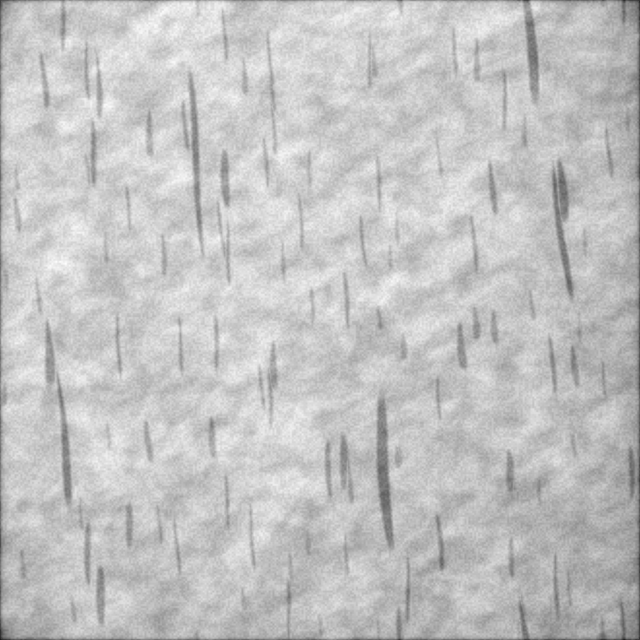
This texture is drawn by a Shadertoy shader. Its source:

```glsl
// Pale grey mottled sheet with dark, soft, nearly vertical slits leaning left at the top.
// Slits are tapered spindles scattered by a low-discrepancy sequence; layered value
// noise gives the wrinkled paper and fine grain, with a thin dark rim at the border.

const float PAPER = 0.805;          // mean paper brightness
const float MOTTLE = 0.31;          // wrinkle contrast
const float GRAIN = 0.10;           // fine grain contrast
const float GRAIN_CELLS = 330.0;    // grain cells across the canvas
const int   SLITS = 112;
const int   LONG_SLITS = 5;
const float SOFTNESS = 0.0034;      // half width of the slit edge blur
const float RIM_WIDTH = 0.0022;
const vec2  SEQUENCE = vec2(0.7549, 0.5698);

float hash(vec2 p) {
    vec3 q = fract(p.xyx * 0.1031);
    q += dot(q, q.yzx + 33.33);
    return fract((q.x + q.y) * q.z);
}

float noise(vec2 p) {
    vec2 cell = floor(p), f = fract(p);
    f = f * f * (3.0 - 2.0 * f);
    float low = mix(hash(cell), hash(cell + vec2(1, 0)), f.x);
    float high = mix(hash(cell + vec2(0, 1)), hash(cell + vec2(1, 1)), f.x);
    return mix(low, high, f.y) - 0.5;
}

// Small wrinkles, a little longer along a shallow rising diagonal
float mottle(vec2 p) {
    vec2 slanted = vec2(p.x * 0.9 + p.y * 0.44, p.y * 0.9 - p.x * 0.44);
    slanted *= vec2(0.8, 1.2);
    vec2 warp = vec2(noise(p * 16.0 + 7.0), noise(p * 16.0 + 61.0)) * 0.02;
    slanted += warp + 3.0;
    return 0.32 * noise(slanted * 22.0)
         + 0.44 * noise(slanted * 43.0 + 19.0)
         + 0.24 * noise(slanted * 85.0 + 43.0);
}

// Darkness of one tapered slit, wrapped around the canvas
float slit(vec2 p, int index) {
    float id = float(index) + 1.0;
    float sizePick = hash(vec2(id, 11.3));
    float widthPick = hash(vec2(id, 27.1));
    float lean = hash(vec2(id, 41.7));
    float skew = hash(vec2(id, 59.9)) * 0.9 - 0.2;
    bool isLong = index < LONG_SLITS;

    vec2 jitter = vec2(hash(vec2(id, 73.3)), hash(vec2(id, 97.1))) * 0.13;
    vec2 center = fract(id * SEQUENCE + jitter);
    vec2 d = fract(p - center + 0.5) - 0.5;

    float heavy = widthPick * widthPick * widthPick;
    float halfLength = isLong ? mix(0.10, 0.165, sizePick)
                              : mix(0.018, 0.060, sizePick);
    float halfWidth = isLong ? mix(0.0050, 0.0095, heavy)
                             : mix(0.0026, 0.0075, heavy * sqrt(sizePick));
    float darkness = isLong ? 0.26
                            : mix(0.09, 0.20, sizePick) + 0.05 * heavy;

    float along = d.y / halfLength;
    float slope = isLong ? mix(0.07, 0.13, lean) : mix(0.02, 0.10, lean);
    float bend = 0.0025 * sin(along * 2.5 + id) * halfLength / 0.1;
    float across = abs(d.x + slope * d.y + bend);

    float taper = sqrt(max(1.0 - along * along, 0.0)) * (1.0 - skew * along);
    float radius = halfWidth * taper;
    float body = 1.0 - smoothstep(radius - SOFTNESS, radius + SOFTNESS, across);
    float ends = 1.0 - smoothstep(0.70, 1.0, abs(along));
    return darkness * body * ends;
}

// Thin dark line at the border, dim side margins and shaded corners
float rim(vec2 p) {
    vec2 edge = min(p, 1.0 - p);
    float line = 0.34 * exp(-min(edge.x, edge.y) / RIM_WIDTH);
    float sides = 0.09 * exp(-edge.x / 0.016);
    float corners = 0.22 * exp(-length(edge) / 0.02);
    return line + sides + corners;
}

void mainImage(out vec4 fragColor, in vec2 fragCoord) {
    vec2 p = fragCoord / iResolution.xy;

    // Paper: broad lighting, wrinkles and grain
    float shade = PAPER + MOTTLE * mottle(p);
    shade += 0.06 * (p.y - 0.5) - 0.06 * (p.x - 0.5);
    shade -= 0.13 * smoothstep(0.25, 1.0, length(p - vec2(0.40, 0.62)));
    shade += 0.05 * noise(p * 5.0 + 31.0);
    shade += GRAIN * noise(p * GRAIN_CELLS);

    // Slits: the darkest one wins where they cross
    float dark = 0.0;
    for (int i = 0; i < SLITS; i++) dark = max(dark, slit(p, i));

    shade -= dark + rim(p);
    fragColor = vec4(vec3(clamp(shade, 0.0, 1.0)), 1.0);
}
```
